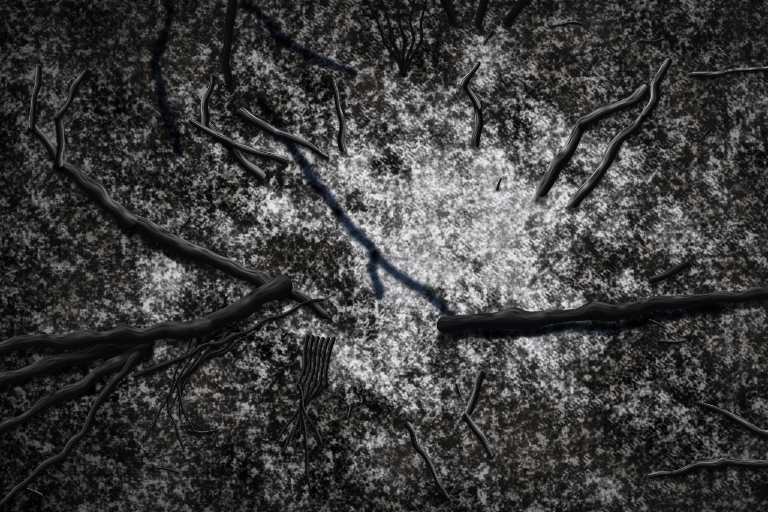
Reproduce this texture procedurally as a WebGL 1 fragment shader.

```glsl
precision highp float;
// Charred branches and their blue shadows around a pale patch of ash on burnt ground.
uniform vec2 u_resolution;

vec3 col;     // colour painted so far
vec2 q;       // slightly crooked position, canvas height = 100
float px;     // edge softness
float sheen;  // brightness of sunlit bark

float hash(vec2 p) { return fract(sin(dot(p, vec2(127.1, 311.7))) * 43758.5453); }

float noise(vec2 p) {
  vec2 i = floor(p), f = fract(p);
  f = f * f * (3.0 - 2.0 * f);
  return mix(mix(hash(i), hash(i + vec2(1, 0)), f.x),
             mix(hash(i + vec2(0, 1)), hash(i + 1.0), f.x), f.y);
}

float fbm(vec2 p) {
  float sum = 0.0, amp = 0.5;
  for (int i = 0; i < 5; i++) {
    sum += amp * noise(p);
    p = p * 2.1 + 7.3;
    amp *= 0.5;
  }
  return sum;
}

float glow(vec2 p, vec2 centre, vec2 size) {
  vec2 d = (p - centre) / size;
  return exp(-dot(d, d));
}

// Position along the segment from s.xy to s.zw
float along(vec4 s) {
  vec2 d = s.zw - s.xy;
  return clamp(dot(q - s.xy, d) / dot(d, d), 0.0, 1.0);
}

// Tapered piece of bark, lit from above, with a contact shadow
void rod(vec4 s, float r0, float r1) {
  vec2 d = normalize(s.zw - s.xy), n = vec2(-d.y, d.x);
  if (n.y < 0.0) n = -n;
  float t = along(s), r = mix(r0, r1, t);
  vec2 off = q - mix(s.xy, s.zw, t);
  col *= 1.0 - 0.6 * smoothstep(0.5, -0.4, length(off + vec2(0, r)) - r);
  float side = dot(off, n) / r;
  float grain = noise(vec2(dot(q, d) * 0.6, side * 5.0 + s.x));
  float lit = sheen * smoothstep(-0.5, 0.9, side) * (0.3 + 1.5 * grain);
  col = mix(col, vec3(0.035, 0.037, 0.042) + lit, smoothstep(px, -px, length(off) - r));
}

// Two joined pieces, thinning towards the end
void limb(vec4 s, vec2 end, float r) {
  rod(s, r, r * 0.85);
  rod(vec4(s.zw, end), r * 0.85, r * 0.6);
}

// Soft blue cast shadow
void shadow(vec4 s, vec2 end) {
  vec4 e = vec4(s.zw, end);
  float d = min(length(q - mix(s.xy, s.zw, along(s))), length(q - mix(e.xy, e.zw, along(e))));
  col = mix(col, col * vec3(0.17, 0.22, 0.31), smoothstep(1.6, 0.3, d));
}

void main() {
  vec2 p = gl_FragCoord.xy / u_resolution.y * 100.0;
  px = 60.0 / u_resolution.y;
  q = p + 1.4 * (vec2(noise(p * 0.25), noise(p * 0.25 + 40.0)) - 0.5);

  // Burnt stubble
  vec2 turned = mat2(0.8, 0.6, -0.6, 0.8) * p;
  float fine = 0.33 * noise(turned * 0.8) + 0.35 * noise(p * 1.7) + 0.32 * noise(turned * 3.1);
  fine = clamp(fine * 2.3 - 0.65, 0.0, 1.0);
  float broad = fbm(turned * 0.09);
  col = vec3(1, 0.97, 0.94) * (0.07 + 0.42 * fine * fine + 0.25 * (broad - 0.45));

  // Ash, densest right of centre and torn at the rim
  float ash = glow(p, vec2(94, 60), vec2(29, 17)) + 0.75 * glow(p, vec2(81, 41), vec2(20, 20))
            + 0.5 * glow(p, vec2(103, 32), vec2(16, 8)) + 0.4 * glow(p, vec2(55, 63), vec2(17, 9))
            + 0.7 * glow(p, vec2(30, 46), vec2(6)) - 0.4 * glow(p, vec2(61, 50), vec2(9, 5));
  ash += 2.0 * fbm(turned * vec2(0.14, 0.2) + 3.0) + 0.5 * fine - 1.22;
  col = mix(col, vec3(0.81, 0.81, 0.82) * (0.58 + 0.52 * fine), smoothstep(-0.1, 1.25, ash));
  col *= 1.0 - 0.62 * smoothstep(0.3, 1.2, length((p - vec2(84, 51)) / vec2(98, 72)));

  // Cast shadows
  shadow(vec4(51, 81, 57, 71), vec2(66, 59));
  shadow(vec4(66, 59, 73, 50), vec2(88, 39));
  shadow(vec4(73, 50, 73, 46), vec2(74, 42));
  shadow(vec4(34, 100, 30, 88), vec2(35, 70));
  shadow(vec4(47, 100, 57, 91), vec2(69, 86));
  shadow(vec4(88, 34.5, 118, 36), vec2(140, 39));

  // Scattered litter
  sheen = 0.25;
  for (int i = 0; i < 14; i++) {
    float k = float(i), turn = 6.28 * hash(vec2(k, 3));
    vec2 a = vec2(150, 100) * vec2(hash(vec2(k, 1)), hash(vec2(k, 2)));
    rod(vec4(a, a + vec2(5, 2) * vec2(cos(turn), sin(turn))), 0.3, 0.2);
  }

  // Upper saplings, stubs and sticks
  sheen = 0.03;
  rod(vec4(45, 101, 44.3, 83.5), 0.9, 0.8);
  for (int i = 0; i < 5; i++) {
    float k = float(i);
    limb(vec4(79, 86, 75.5 + 1.6 * k, 92), vec2(71.5 + 3.0 * k, 101), 0.3);
    if (i < 3) rod(vec4(87.0 + 8.0 * k, 101, 88.0 + 5.5 * k, 96), 1.0, 0.8);
  }
  sheen = 0.4;
  limb(vec4(51, 65.5, 39.6, 76), vec2(41, 85), 0.9);
  limb(vec4(55, 69, 45, 72), vec2(37, 76), 0.8);
  limb(vec4(47, 78, 54, 74), vec2(64, 70), 0.9);
  rod(vec4(65.4, 83.5, 67.4, 71), 0.6, 0.7);
  limb(vec4(93, 72, 93, 79), vec2(91, 83.5), 0.9);
  rod(vec4(91, 83.5, 93, 88), 0.7, 0.4);
  limb(vec4(106, 63, 114, 76), vec2(126, 82.5), 1.3);
  limb(vec4(112, 60, 126, 78.5), vec2(131, 88), 1.1);
  rod(vec4(135, 85.5, 151, 86.5), 0.4, 0.5);

  // Long forked branch on the left
  sheen = 0.28;
  limb(vec4(33, 52.7, 25.5, 57), vec2(12, 68.5), 1.7);
  limb(vec4(33, 52.7, 52, 45), vec2(63.5, 39), 1.7);
  limb(vec4(12, 68.5, 6.4, 75), vec2(7, 86), 0.9);
  limb(vec4(12, 68.5, 11, 77), vec2(16.6, 86), 0.8);

  // Dark heap at the lower left with trailing twigs
  sheen = 0.17;
  for (int i = 0; i < 6; i++) {
    float k = float(i), h = hash(vec2(k, 8));
    limb(vec4(50.0 - 2.5 * k, 35, 38.0 - k, 28.0 - k), vec2(27.0 + 13.0 * h, 22.0 - 2.0 * k), 0.3);
    limb(vec4(65.0 - k, 34, 63.0 - k, 25), vec2(54.0 + 1.7 * k, 3.0 + 16.0 * h), 0.4);
  }
  limb(vec4(28, 33, 12, 29.7), vec2(-1, 25.5), 1.7);
  limb(vec4(28, 32, 17.5, 26), vec2(-1, 16), 1.4);
  limb(vec4(27, 31, 12, 11), vec2(-1, 1), 0.9);
  limb(vec4(55, 44, 40, 36), vec2(-1, 32.3), 2.1);
  limb(vec4(27, 27, 42, 32.6), vec2(63.5, 41.8), 0.5);

  // Right log and the lower sticks
  limb(vec4(87.5, 36.7, 117, 39), vec2(149, 42.8), 1.9);
  rod(vec4(128, 45.3, 134, 48), 0.9, 0.7);
  sheen = 0.35;
  limb(vec4(94, 26.5, 91, 19), vec2(95.7, 11.5), 0.8);
  limb(vec4(79, 17, 83, 11), vec2(87, 2.7), 0.6);
  limb(vec4(151, 9.5, 141, 10), vec2(127, 7), 0.8);
  rod(vec4(137, 21, 151, 15), 0.4, 0.8);

  gl_FragColor = vec4(clamp(col, 0.0, 1.0), 1.0);
}
```
